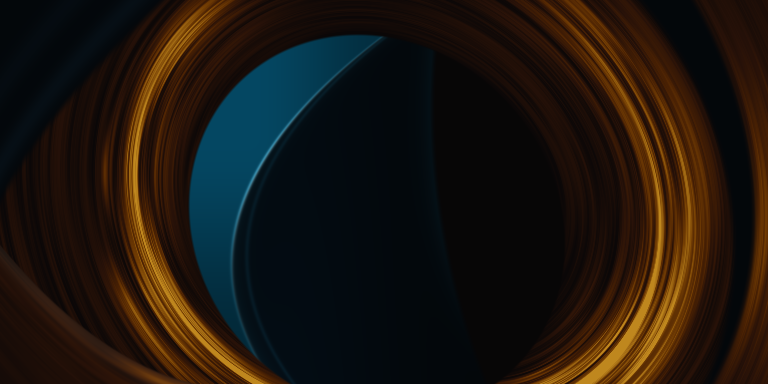
A Shadertoy shader for this background:

```glsl
// Swirling rings of dark bronze and gold around a round opening.
// A sheared ellipse gives polar coordinates; noise stretched along the
// angle makes the brushed strands, and curved veils fill the opening.

const vec2 CENTER = vec2(0.982, 0.414);   // opening, in canvas heights
const vec2 RADII = vec2(0.487, 0.495);
const float SHEAR = 0.1;
const float LEFT_BAND = 0.38;             // flow position of the bright bands
const float RIGHT_BAND = 0.71;
const float FINE_STREAKS = 105.0;
const float BROAD_STREAKS = 31.0;

const vec3 SHADOW = vec3(0.035, 0.025, 0.027);
const vec3 UMBER = vec3(0.16, 0.07, 0.03);
const vec3 BRONZE = vec3(0.29, 0.13, 0.01);
const vec3 AMBER = vec3(0.45, 0.24, 0.01);
const vec3 GOLD = vec3(0.70, 0.48, 0.10);
const vec3 NAVY = vec3(0.012, 0.027, 0.040);
const vec3 TEAL = vec3(0.015, 0.26, 0.36);
const vec3 PALE_EDGE = vec3(0.22, 0.33, 0.36);

float hash(vec2 p) {
    return fract(sin(dot(p, vec2(127.1, 311.7))) * 43758.5453);
}

float noise(vec2 p) {
    vec2 i = floor(p), f = fract(p);
    f = f * f * (3.0 - 2.0 * f);
    return mix(mix(hash(i), hash(i + vec2(1, 0)), f.x),
               mix(hash(i + vec2(0, 1)), hash(i + vec2(1, 1)), f.x), f.y);
}

float bump(float x, float width) {
    x /= width;
    return exp(-x * x);
}

// Brushed strands: x runs across them, y along them
float strands(float across, float along) {
    float broad = noise(vec2(across * BROAD_STREAKS, along * 1.6));
    float fine = noise(vec2(across * FINE_STREAKS + 9.0, along * 2.3));
    float hair = noise(vec2(across * FINE_STREAKS * 2.1, along * 3.0 + 5.0));
    return 0.5 * broad + 0.32 * fine + 0.18 * hair;
}

// Colour ramp from shadow (0) to gold (4)
vec3 metal(float v) {
    vec3 c = mix(SHADOW, UMBER, clamp(v, 0.0, 1.0));
    c = mix(c, BRONZE, clamp(v - 1.0, 0.0, 1.0));
    c = mix(c, AMBER, clamp(v - 2.0, 0.0, 1.0));
    return mix(c, GOLD, clamp(v - 3.0, 0.0, 1.2));
}

// Teal crescent and dark veils seen through the opening
vec3 opening(vec2 p, float aa) {
    float veil = p.x - 0.604 - 1.11 * (p.y - 0.31) * (p.y - 0.31);
    float fold = p.x - 1.12 - 0.27 * (0.72 - p.y) * (0.72 - p.y);
    vec3 sky = TEAL * (0.62 + 0.45 * smoothstep(0.1, 0.65, p.y));
    sky *= 1.0 - 0.35 * smoothstep(0.65, 1.0, p.x);
    vec3 dark = NAVY + vec3(0.0, 0.02, 0.035) * bump(p.x - 0.75, 0.25) * (1.0 - 0.5 * p.y);
    dark += vec3(0.005, 0.035, 0.045) * exp(-abs(fold) * 40.0) * smoothstep(0.0, 0.5, p.y);
    dark = mix(dark, vec3(0.028, 0.022, 0.023), smoothstep(-aa, 0.016, fold));
    dark += vec3(0.01, 0.05, 0.065) * bump(veil - 0.035 - 0.05 * (0.4 - p.y), 0.006);
    dark += vec3(0.01, 0.05, 0.06) * exp(-max(veil, 0.0) * 45.0);
    vec3 c = mix(sky, dark, smoothstep(-aa, aa, veil));
    float lit = 0.25 + 0.75 * bump(p.y - 0.57, 0.2);
    return c + PALE_EDGE * bump(veil, 0.005) * lit;
}

// Brightness of the ring at flow position u, distance d and angle a
float ringLight(float u, float d, float a) {
    float left = smoothstep(0.2, 0.85, -a), right = smoothstep(0.35, 1.0, a);
    float low = smoothstep(1.65, 2.1, a);
    float s = strands(u, a);
    float v = 0.45 + left * (1.9 * bump(u - LEFT_BAND, 0.11) + 0.35 * bump(u - 0.2, 0.1));
    v += right * 1.4 * bump(u - 0.6, 0.2) + low * 1.2 * bump(u - 0.48, 0.22);
    v += 1.5 * smoothstep(1.62, 1.9, -a) * bump(u - 0.56, 0.09);
    v *= 0.1 + 1.8 * smoothstep(0.15, 0.85, s);
    // Smooth polished band, sharp highlights and a small leaf
    float polish = smoothstep(0.75, 1.6, a);
    v += polish * (1.5 * bump(u - RIGHT_BAND - 0.03, 0.09) + 0.9 * bump(u - RIGHT_BAND, 0.025));
    v += polish * 1.0 * bump(u - 0.545, 0.012);
    v += left * 0.8 * bump(u - LEFT_BAND, 0.018);
    v += 2.0 * bump(u - 0.545, 0.016) * bump(a + 1.38, 0.13);
    v += 1.0 * bump(d - 0.012, 0.012) * bump(a + 1.25, 0.35);
    return v * (0.45 + 0.55 * smoothstep(0.0, 0.12, d));
}

void mainImage(out vec4 fragColor, in vec2 fragCoord) {
    vec2 p = fragCoord / iResolution.y;
    p.x += 1.0 - 0.5 * iResolution.x / iResolution.y;
    float aa = 1.5 / iResolution.y;

    // Ring coordinates; the angle is zero at the top, positive to the right
    vec2 q = p - CENTER;
    q.x += SHEAR * q.y;
    q /= RADII;
    float d = length(q) - 1.0, a = atan(q.x, q.y);
    float turn = max(a - 1.17, 0.0);
    float u = d + (a < 0.0 ? 0.047 * a * a : 0.2 * turn * turn);
    vec3 color = metal(ringLight(u, d, a));

    // Navy gaps outside the ring, with faint arcs
    float bend = max(-a - 0.71, 0.0);
    float edge = a < 0.0 ? 0.56 + 0.7 * bend * bend : 0.93 - 0.07 * turn;
    float beyond = d - edge;
    vec3 gap = NAVY + vec3(0.012, 0.03, 0.042) * (bump(beyond - 0.1, 0.055) + 0.6 * bump(beyond - 0.33, 0.06)) * step(a, 0.0);
    color = mix(color, gap, smoothstep(-0.025, 0.025, beyond));

    // Outer strand at the right
    float outer = d - 1.15 + 0.25 * (a - 0.99);
    float outerLight = (0.5 + 1.7 * bump(a - 1.6, 0.35)) * (0.35 + 1.3 * strands(outer, a));
    color = mix(color, metal(outerLight), smoothstep(-0.01, 0.04, outer) * step(0.0, a));

    // Strand crossing the lower left corner
    float sash = 0.362 - 1.2 * p.x + 0.96 * p.x * p.x - p.y;
    float sashMask = smoothstep(-aa, aa, sash) * (1.0 - smoothstep(0.52, 0.6, p.x));
    float sashLight = 0.2 + 1.5 * strands(sash * 0.8, p.x * 3.0) * exp(-sash * 3.0);
    sashLight += 1.8 * bump(sash - 0.02, 0.018) * smoothstep(0.25, 0.42, p.x);
    vec3 sashColor = metal(sashLight) + vec3(0.06, 0.055, 0.045) * bump(sash - 0.015, 0.03);
    color = mix(color, sashColor, sashMask);

    color = mix(opening(p, aa), color, smoothstep(-aa, aa, d * RADII.x));
    fragColor = vec4(color, 1.0);
}
```
